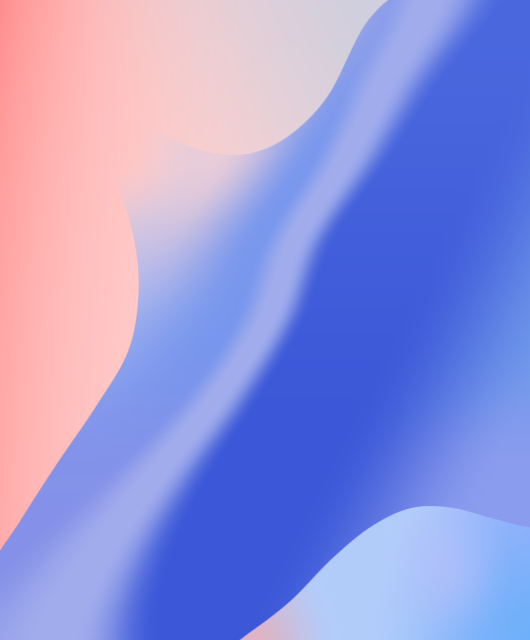
Give the GLSL for this background, as a Shadertoy shader.

```glsl
// Soft blue waves with a pale glowing ribbon, a coral cloud and a light blue hill.

// Smooth Catmull-Rom curve through nine evenly spaced heights, s in 0..1
float curve(float s, float k[9]) {
    s = clamp(s, 0.0, 1.0) * 8.0;
    int i = min(int(s), 7);
    float f = s - float(i);
    float a = k[max(i - 1, 0)], b = k[i], c = k[i + 1], d = k[min(i + 2, 8)];
    return b + 0.5 * f * (c - a + f * (2.0 * a - 5.0 * b + 4.0 * c - d
         + f * (3.0 * (b - c) + d - a)));
}

// Antialiased coverage, full where d is negative
float cover(float d) {
    float w = max(fwidth(d), 1e-5);
    return 1.0 - smoothstep(-0.7 * w, 0.7 * w, d);
}

vec3 coralColor(vec2 p) {
    float pale = 1.0 - exp(-5.0 * p.x - 1.1 * p.y * (1.0 - 0.5 * p.y));
    vec3 warm = mix(vec3(1.0, 0.55, 0.55), vec3(1.0, 0.84, 0.83), pale);
    return mix(warm, vec3(0.81, 0.81, 0.87), smoothstep(0.08, 0.75, p.x - 0.55 * p.y));
}

// Blue slope left of the ribbon; gap is the distance to the ribbon
vec3 slopeColor(vec2 p, float gap) {
    vec3 blue = mix(vec3(0.47, 0.59, 0.93), vec3(0.52, 0.57, 0.91), smoothstep(0.5, 0.8, p.y));
    blue = mix(blue, vec3(0.55, 0.62, 0.92), smoothstep(0.3, 0.0, p.y));
    float haze = smoothstep(0.08, 0.32, gap) * smoothstep(0.75, 0.4, p.y);
    blue = mix(blue, vec3(0.67, 0.72, 0.94), haze);
    float blush = smoothstep(0.06, 0.25, gap) * smoothstep(0.53, 0.24, p.y);
    return mix(blue, vec3(0.91, 0.80, 0.85), blush);
}

// Deep blue right of the ribbon, glowing toward the right edge
vec3 deepColor(vec2 p) {
    vec3 deep = mix(vec3(0.29, 0.405, 0.87), vec3(0.235, 0.345, 0.847), smoothstep(0.0, 0.7, p.y));
    vec3 glow = mix(vec3(0.44, 0.60, 0.92), vec3(0.54, 0.61, 0.93), smoothstep(0.54, 0.74, p.y));
    return mix(deep, glow, smoothstep(1.05, 1.38, p.x + 0.6 * p.y));
}

vec3 hillColor(vec2 p) {
    vec3 col = mix(vec3(0.70, 0.80, 0.98), vec3(0.63, 0.70, 0.98), smoothstep(0.75, 1.0, p.x));
    col = mix(col, vec3(0.43, 0.69, 0.98), smoothstep(0.35, 0.0, length(p - vec2(1.02, 1.02))));
    col = mix(col, vec3(0.72, 0.75, 0.98), 0.6 * smoothstep(0.13, 0.0, length(p - vec2(0.84, 0.89))));
    return mix(col, vec3(0.88, 0.70, 0.76), smoothstep(0.17, 0.0, length(p - vec2(0.47, 1.01))));
}

void mainImage(out vec4 fragColor, in vec2 fragCoord) {
    // Canvas fractions measured from the upper left
    vec2 p = fragCoord / iResolution.xy;
    p.y = 1.0 - p.y;

    // Ribbon, widening toward both ends
    float center = curve(p.y, float[9](0.80, 0.723, 0.649, 0.557, 0.503, 0.406, 0.286, 0.18, 0.11));
    float offset = p.x - center;
    float leftWidth = 0.065 + 0.9 * pow(max(p.y - 0.55, 0.0), 2.0);
    float rightWidth = 0.072 + 0.4 * pow(p.y - 0.45, 2.0);
    float across = offset / (offset < 0.0 ? leftWidth : rightWidth);
    vec3 col = mix(slopeColor(p, -offset), deepColor(p), smoothstep(-0.2, 0.75, across));
    col = mix(col, vec3(0.63, 0.675, 0.925), 1.0 - smoothstep(0.12, 1.0, abs(across)));

    // Coral cloud: two lobes melting together at their inner corner
    vec3 coral = coralColor(p);
    col = mix(col, coral, smoothstep(0.20, 0.07, length(p - vec2(0.18, 0.19))));
    float topEdge = curve((p.x - 0.2) / 0.56,
        float[9](0.14, 0.19, 0.223, 0.24, 0.238, 0.209, 0.148, 0.037, -0.013));
    float leftEdge = curve((p.y - 0.2) / 0.7,
        float[9](0.14, 0.217, 0.253, 0.261, 0.241, 0.179, 0.107, 0.039, -0.024));
    col = mix(col, coral, max(cover(p.y - topEdge), cover(p.x - leftEdge)));

    // Light blue hill in the lower right
    float hillTop = curve((p.x - 0.4) / 0.6,
        float[9](1.026, 0.986, 0.9375, 0.874, 0.823, 0.794, 0.793, 0.809, 0.824));
    col = mix(col, hillColor(p), cover(hillTop - p.y));

    fragColor = vec4(col, 1.0);
}
```
